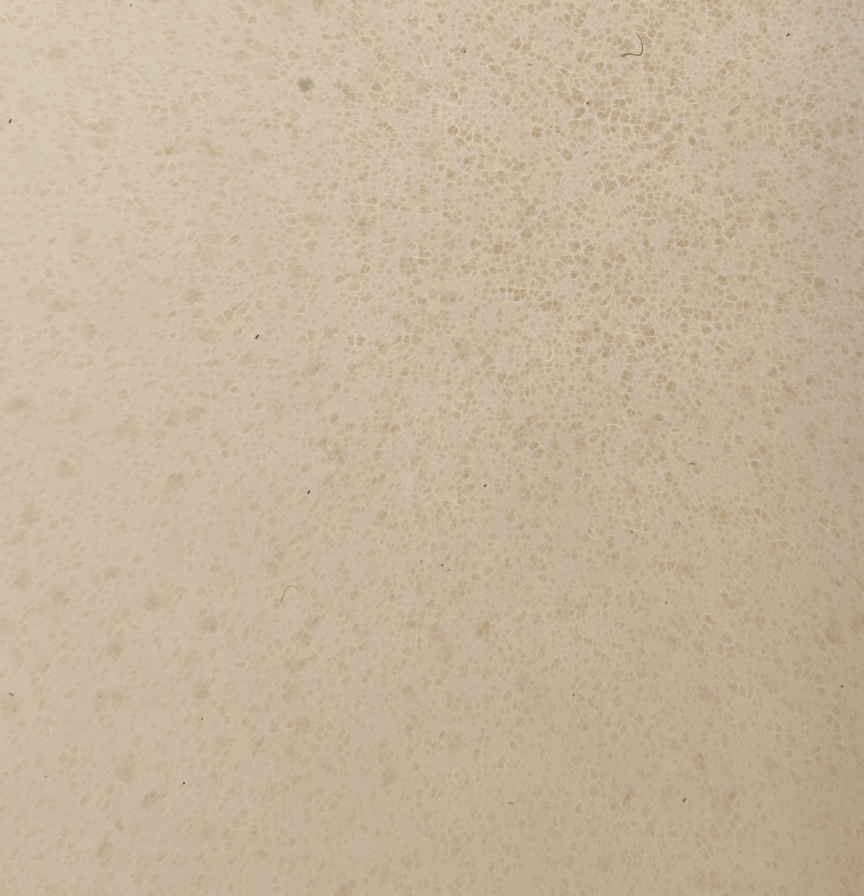
Write a Shadertoy shader that draws this texture.

```glsl
// Pale foam sponge: small cellular pores with bright walls, crisp near the
// upper right and smeared away from it, on a diagonal beige gradient.
// Tiny dark specks, a smudge and two curled hairs lie on the surface.

vec2 hash2(vec2 p) {
    vec3 q = fract(p.xyx * vec3(.1031, .1030, .0973));
    q += dot(q, q.yzx + 33.33);
    return fract((q.xx + q.yz) * q.zy);
}

// Cellular noise shortened along dir: x = centre distance, y = wall gap, z = cell id
vec3 cells(vec2 p, vec2 dir, float stretch) {
    vec2 base = floor(p);
    float near = 9., second = 9., id = 0.;
    for (int j = -1; j <= 1; j++)
    for (int i = -1; i <= 1; i++) {
        vec2 cell = base + vec2(i, j);
        vec2 r = cell + hash2(cell) - p;
        r -= dir * dot(r, dir) * stretch;
        float d = length(r);
        if (d < near) {
            second = near;
            near = d;
            id = hash2(cell + 71.).x;
        } else second = min(second, d);
    }
    return vec3(near, second - near, id);
}

// Slow mottling from layered sines, about -1 to 1
float mottle(vec2 p) {
    float sum = 0., amp = .5;
    for (int i = 0; i < 4; i++) {
        p = mat2(.8, .6, -.6, .8) * p * 1.7 + 1.3;
        sum += amp * sin(p.x + 1.5 * sin(p.y)) * cos(p.y + sin(p.x * .7));
        amp *= .7;
    }
    return sum;
}

// Filled pore, larger for a higher id, kept clear of the cell wall
float pore(vec3 c, float focus, float rarity) {
    float radius = mix(.35, .62, c.z);
    float disc = 1. - smoothstep(radius * mix(.1, .5, focus), radius, c.x);
    return disc * smoothstep(.0, .2, c.y) * smoothstep(rarity, 1., c.z);
}

// Part of a thin wavering circle, fading out on the side opposite to facing
float curl(vec2 p, float radius, vec2 facing, float px) {
    float wave = radius * (1. + .2 * sin(p.x * 250. + p.y * 130.));
    float line = 1. - smoothstep(.0001, .0002 + 1.3 * px, abs(length(p) - wave));
    return line * smoothstep(-.3, .2, dot(p, facing) / radius);
}

void mainImage(out vec4 fragColor, in vec2 fragCoord) {
    vec2 uv = fragCoord / iResolution.y;
    vec2 st = fragCoord / iResolution.xy;
    float px = 1. / iResolution.y;

    // Focus and the direction of smearing
    vec2 away = uv - vec2(.66, .85);
    float focus = exp(-dot(away * away, vec2(8., 3.)));
    vec2 dir = away / (length(away) + .01);
    float stretch = .45 * (1. - focus);

    // Light falling off towards the lower right, cooler at the right edge
    float patches = mottle(uv * 9.);
    float light = .62 - .48 * (st.x - .5) + .42 * (st.y - .5) + .03 * patches;
    float rim = smoothstep(.86, 1., st.x);
    light -= .15 * rim;
    vec3 col = mix(vec3(.69, .615, .515), vec3(.835, .777, .698), light);
    col += vec3(-.01, .0, .025) * rim * st.y;

    // Pores at three sizes
    vec2 warped = uv + .002 * vec2(sin(uv.y * 90.), sin(uv.x * 80.));
    vec3 fine = cells(warped * 128., dir, stretch);
    vec3 medium = cells(warped * 78. + 19., dir, stretch);
    vec3 large = cells(warped * 38. + 47., dir, stretch * .5);
    float hollow = pore(fine, focus, .2) * mix(.35, .85, focus)
                 + pore(medium, focus, .5) * mix(.4, .9, focus)
                 + pore(large, .0, .75) * .55;
    col *= mix(vec3(1), vec3(.925, .893, .82), min(hollow, 1.3));

    // Bright cell walls and stray glinting fibres
    float wall = 1. - smoothstep(.02, mix(.4, .25, focus), fine.y);
    float glint = (1. - smoothstep(.0, .17, medium.y)) * smoothstep(.72, .95, medium.z);
    col += vec3(.038, .038, .037) * wall * (.15 + focus) * (.75 + .4 * patches);
    col += vec3(.06, .06, .055) * glint * (.3 + .6 * focus);
    col += .010 * (hash2(floor(uv * 512.)).x - .5);

    // Scattered dark specks, a few drawn out into short dashes
    for (int i = 0; i < 28; i++) {
        vec2 seed = vec2(i, 7);
        vec2 shape = hash2(seed + 31.);
        vec2 p = uv - hash2(seed) * vec2(iResolution.x * px, 1.);
        float turn = -.6 + 1.8 * hash2(seed + 63.).x;
        vec2 along = vec2(cos(turn), sin(turn));
        float halfLength = .0028 * shape.x * shape.x;
        p -= along * clamp(dot(p, along), -halfLength, halfLength);
        float speck = 1. - smoothstep(.0002, .0008 + px, length(p));
        col = mix(col, vec3(.22, .19, .14), speck * (.25 + .65 * shape.y * shape.y));
    }

    // Greenish smudge and curled hairs
    vec2 p = uv - vec2(.341, .905);
    float smudge = 1. - smoothstep(.003, .011, length(p) + .003 * mottle(uv * 150.));
    col = mix(col, vec3(.58, .54, .42), .7 * smudge);
    float hairs = .6 * curl(uv - vec2(.703, .951), .014, vec2(.8, -.6), px)
                + .25 * curl(uv - vec2(.325, .333), .011, vec2(-.5, .87), px);
    col = mix(col, vec3(.35, .30, .22), hairs);

    fragColor = vec4(col, 1.);
}
```
